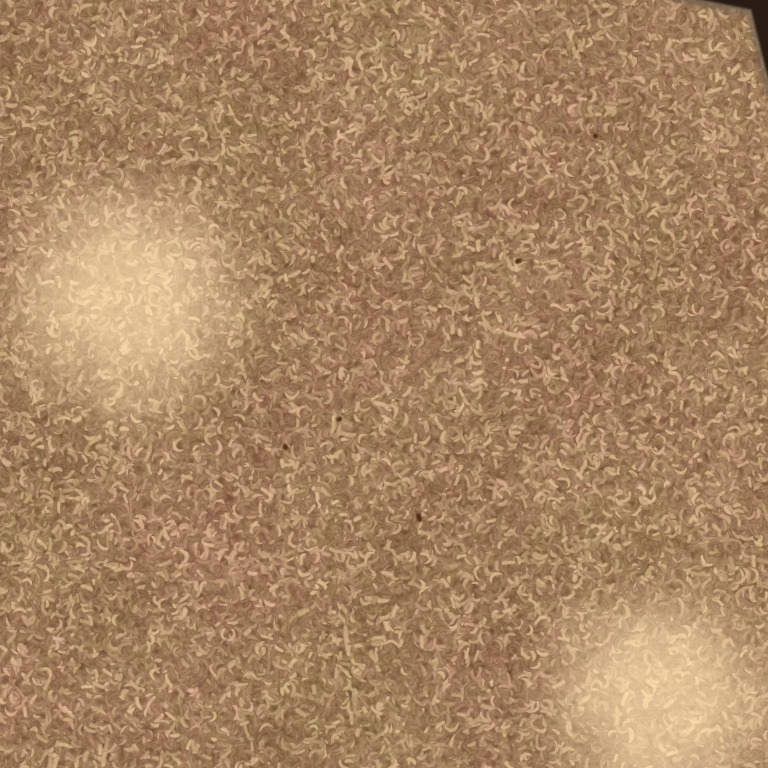
Reproduce this texture procedurally as a Shadertoy shader.

```glsl
// Tan looped carpet under two warm pools of lamp light.
// Short bent fibres are scattered over a jittered grid and laid over each other;
// gradient noise mottles the pile, and a single tone value drives the colour ramp.

vec3 hash3(vec2 p) {
    vec3 q = fract(vec3(p.xyx) * vec3(0.1031, 0.1030, 0.0973));
    q += dot(q, q.yxz + 33.33);
    return fract((q.xxy + q.yzz) * q.zyx);
}

float gradientNoise(vec2 p) {
    vec2 cell = floor(p), f = p - cell;
    vec2 w = f * f * f * (f * (f * 6.0 - 15.0) + 10.0);
    vec4 corner;
    for (int i = 0; i < 4; i++) {
        vec2 o = vec2(i & 1, i >> 1);
        float a = 6.2832 * hash3(cell + o + 71.0).x;
        corner[i] = dot(vec2(cos(a), sin(a)), f - o);
    }
    return mix(mix(corner.x, corner.y, w.x), mix(corner.z, corner.w, w.x), w.y);
}

// Distance to a bent strand centred on the origin
float strand(vec2 p, float angle, float halfLength, float bend) {
    float c = cos(angle), s = sin(angle);
    p = vec2(c * p.x + s * p.y, c * p.y - s * p.x);
    p.y -= bend * (p.x * p.x - 0.15);
    return length(vec2(max(abs(p.x) - halfLength, 0.0), p.y));
}

// Tone of the pile: 0 is deep shadow, 1 is a bright fibre
float pileTone(vec2 uv, float pixel) {
    float density = 84.0;
    vec2 p = uv * density;
    p += 0.25 * vec2(gradientNoise(p * 0.7), gradientNoise(p * 0.7 + 40.0));
    float soft = max(0.1, 0.7 * pixel * density);
    float tone = 0.36 + 0.5 * gradientNoise(p * 1.3);
    for (int y = -1; y <= 1; y++)
    for (int x = -1; x <= 1; x++)
    for (int k = 0; k < 2; k++) {
        vec2 cell = floor(p) + vec2(x, y);
        vec3 place = hash3(cell + 137.0 * float(k) + 11.0);
        vec3 look = hash3(cell + 251.0 * float(k) + 503.0);
        float halfLength = 0.22 + 0.4 * look.x;
        float d = strand(p - cell - place.xy, 6.2832 * place.z, halfLength, 2.2 * look.y - 1.1);
        float width = 0.17 + 0.1 * fract(look.x * 7.0);
        float cover = 1.0 - smoothstep(width - soft, width + soft, d);
        float fibre = 0.4 + 0.75 * pow(look.z, 1.5) - 0.3 * smoothstep(0.05, 0.32, d);
        tone = mix(tone, fibre, 0.9 * cover);
    }
    return tone;
}

float lampPool(vec2 uv, vec2 centre, float radius) {
    float r = length(uv - centre) + 0.02 * gradientNoise(uv * 14.0);
    return 1.0 - smoothstep(0.2 * radius, radius, r);
}

void mainImage(out vec4 fragColor, in vec2 fragCoord) {
    vec2 uv = fragCoord / iResolution.y;
    float pixel = 1.0 / iResolution.y;

    // Pile with broad mottling and fine grain
    float tone = pileTone(uv, pixel);
    tone += 0.12 * gradientNoise(uv * 7.0) + 0.14 * gradientNoise(uv * 32.0);
    tone += 0.12 * gradientNoise(uv * 190.0) + 0.03;

    // Lamp light lifts the tone and flattens the contrast
    float glow = max(lampPool(uv, vec2(0.165, 0.61), 0.21),
                     lampPool(uv, vec2(0.865, 0.085), 0.21));
    tone = mix(tone, 1.24 + 0.4 * (tone - 0.5), glow);

    // A few dark crumbs
    for (int i = 0; i < 5; i++) {
        vec3 h = hash3(vec2(float(i) * 17.0 + 5.0, 29.0));
        float d = strand(uv - 0.15 - 0.7 * h.xy, 6.2832 * h.z, 0.003 * h.z, 0.0);
        tone = mix(tone, -0.45, 0.85 * (1.0 - smoothstep(0.001, 0.005, d)));
    }

    // Colour ramp with slight rosy and olive drift
    vec3 color = mix(vec3(0.44, 0.30, 0.19), vec3(0.80, 0.66, 0.51), tone);
    float drift = gradientNoise(uv * 5.0 + 9.0) + gradientNoise(uv * 45.0 + 3.0);
    color += 0.03 * drift * vec3(0.5, -0.4, 0.5) * (1.0 - glow);
    color += glow * vec3(0.0, 0.01, 0.0);

    // Grey trim and dark gap at the upper right corner
    float top = uv.y - 1.0 + 0.2 * (uv.x - 0.91);
    float side = uv.x - 0.977 - 0.25 * (0.987 - uv.y);
    float edge = max(top, side);
    color = mix(color, vec3(0.45, 0.38, 0.30), 0.7 * smoothstep(-0.012, -0.004, edge));
    color = mix(color, vec3(0.16, 0.11, 0.08), smoothstep(-0.002, 0.004, edge));

    fragColor = vec4(clamp(color, 0.0, 1.0), 1.0);
}
```
